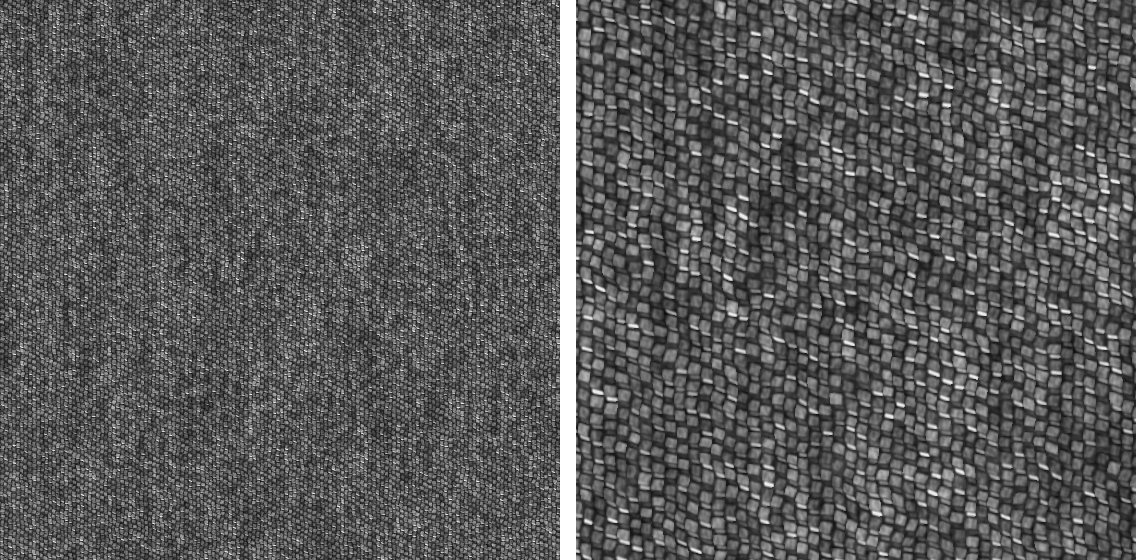
Left, the full canvas; right, a detail of the centre.
This texture is drawn by a Shadertoy shader. Its source:

```glsl
// Grey twill denim: slanted warp floats, bright weft flecks and faint vertical slubs.

const float COLUMNS = 140.0;     // warp threads across the canvas
const float ROWS = 98.0;         // twill repeats up the canvas
const float TWILL_STEP = 0.39;   // rise of the weave from thread to thread
const float GAP_TONE = 0.12;
const float FLOAT_TONE = 0.46;

float hash(vec2 p) {
    vec3 q = fract(vec3(p.xyx) * 0.1031);
    q += dot(q, q.yzx + 33.33);
    return fract((q.x + q.y) * q.z);
}

vec2 gradient(vec2 cell) {
    float angle = 6.28318 * hash(cell);
    return vec2(cos(angle), sin(angle));
}

float gradientNoise(vec2 p) {
    vec2 i = floor(p);
    vec2 f = p - i;
    vec2 u = f * f * f * (f * (f * 6.0 - 15.0) + 10.0);
    vec2 e = vec2(0.0, 1.0);
    float low = mix(dot(gradient(i), f), dot(gradient(i + e.yx), f - e.yx), u.x);
    float high = mix(dot(gradient(i + e), f - e), dot(gradient(i + 1.0), f - 1.0), u.x);
    return mix(low, high, u.y);
}

float roundedBox(vec2 p, vec2 halfSize, float radius) {
    vec2 d = abs(p) - halfSize + radius;
    return length(max(d, 0.0)) + min(max(d.x, d.y), 0.0) - radius;
}

float coverage(float dist, float softness) {
    return 1.0 - smoothstep(-softness, softness, dist);
}

// Uneven dye and yarn thickness, drawn out along the warp.
float slubs(vec2 uv) {
    return 0.22 * gradientNoise(uv * vec2(75.0, 7.0) + 3.7)
         + 0.14 * gradientNoise(uv * vec2(24.0, 4.0) + 19.3)
         + 0.08 * gradientNoise(uv * vec2(9.0, 6.0) + 41.1)
         + 0.22 * gradientNoise(uv * vec2(64.0, 45.0) + 57.9);
}

float weave(vec2 uv, float pixel) {
    // Slight wobble keeps the threads from running ruler straight.
    vec2 wobble = vec2(gradientNoise(uv * vec2(34.0, 46.0)),
                       gradientNoise(uv * vec2(40.0, 30.0) + 71.0));
    vec2 p = uv * vec2(COLUMNS, ROWS) + wobble * vec2(0.55, 0.36);

    float column = floor(p.x);
    float rise = p.y + column * TWILL_STEP + 0.08 * (hash(vec2(column, 7.0)) - 0.5);
    vec2 cell = vec2(column, floor(rise));
    vec2 local = vec2(fract(p.x) - 0.5, fract(rise));
    float aspect = COLUMNS / ROWS;
    float softness = 0.13 + 0.30 * pixel * COLUMNS;

    // Warp float, leaning with the yarn twist; its slanted ends carry the twill line.
    float floatRandom = hash(cell + 11.0);
    vec2 q = vec2(local.x, (local.y - 0.62) * aspect);
    q.y += 0.30 * q.x;
    q.x -= 0.26 * q.y + 0.14 * (hash(cell + 29.0) - 0.5);
    vec2 floatSize = vec2(0.37 + 0.12 * floatRandom, 0.38 + 0.10 * hash(cell + 47.0));
    float body = coverage(roundedBox(q, floatSize, 0.20), softness);
    float fibre = gradientNoise(uv * vec2(420.0, 260.0));
    float yarn = FLOAT_TONE + 0.22 * (floatRandom - 0.5) + 0.16 * fibre - 0.4 * q.x * q.x;

    // Small weft fleck at the foot of the float, set to one side.
    float fleckRandom = hash(cell + 83.0);
    vec2 w = vec2(local.x - 0.08, (local.y - 0.16) * aspect);
    w.y += 0.30 * w.x;
    vec2 fleckSize = vec2(0.28 + 0.12 * fleckRandom, 0.16);
    float fleck = coverage(roundedBox(w, fleckSize, 0.15), softness);
    float weft = 0.22 + 0.72 * fleckRandom * fleckRandom;

    float gap = GAP_TONE + 0.08 * hash(cell + 61.0);
    return mix(mix(gap, yarn, body), weft, fleck);
}

void mainImage(out vec4 fragColor, in vec2 fragCoord) {
    vec2 uv = fragCoord / iResolution.y;
    float tone = weave(uv, 1.0 / iResolution.y);
    tone *= 1.0 + 1.15 * slubs(uv);
    tone += 0.09 * gradientNoise(uv * 280.0 + 5.0);
    fragColor = vec4(vec3(clamp(tone, 0.06, 0.92)), 1.0);
}
```
